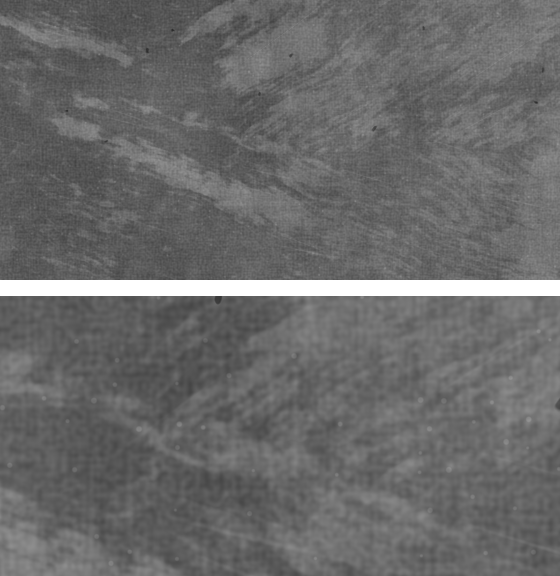
Top, the full canvas; bottom, a detail of the centre.
Give the GLSL for this texture, as a WebGL 2 fragment shader.

```glsl
#version 300 es
precision highp float;

uniform vec2 u_resolution;
out vec4 fragColor;

// Tones
const float GROUND = 0.350;
const float RIGHT_LIFT = 0.036;
const float PAINT_LEFT = 0.110;
const float PAINT_RIGHT = 0.076;
const float CLOUD = 0.062;
const float MOTTLE = 0.026;
const float GRAIN = 0.064;
const float WEAVE = 0.036;
const float SCRATCH = 0.042;

// Brushwork
const float FALL_ANGLE = -0.40;
const float RISE_ANGLE = 0.58;
const float EDGE = 0.36;
const float BARE = -0.50;
const float COVERED = -0.02;

const float TAU = 6.2831853;

vec2 hash2(vec2 p) {
    vec3 q = fract(p.xyx * vec3(0.1031, 0.1030, 0.0973));
    q += dot(q, q.yzx + 33.33);
    return fract((q.xx + q.yz) * q.zy);
}

float cornerSlope(vec2 cell, vec2 offset) {
    float a = TAU * hash2(cell).x;
    return dot(vec2(cos(a), sin(a)), offset);
}

float gradientNoise(vec2 p) {
    vec2 i = floor(p), f = p - i;
    vec2 u = f * f * f * (f * (f * 6.0 - 15.0) + 10.0);
    vec2 e = vec2(1.0, 0.0);
    return mix(mix(cornerSlope(i, f), cornerSlope(i + e, f - e), u.x),
               mix(cornerSlope(i + e.yx, f - e.yx), cornerSlope(i + 1.0, f - 1.0), u.x), u.y);
}

float fbm(vec2 p) {
    float sum = 0.0, gain = 1.0;
    for (int i = 0; i < 4; i++) {
        sum += gain * gradientNoise(p);
        p = p * 2.03 + 17.7;
        gain *= 0.5;
    }
    return sum;
}

// Coordinates along and across a direction
vec2 alongAcross(vec2 p, float angle) {
    vec2 d = vec2(cos(angle), sin(angle));
    return vec2(dot(p, d), dot(p, vec2(-d.y, d.x)));
}

// Soft weight of one broad sweep of the brush
float sweep(vec2 p, vec2 a, vec2 b, float width) {
    vec2 ab = b - a;
    float t = clamp(dot(p - a, ab) / dot(ab, ab), 0.0, 1.0);
    return 1.0 - smoothstep(0.2, 1.6, length(p - a - ab * t) / width);
}

// Broken paint coverage, streaked by bristles and flaked by wear
float dryBrush(vec2 p, float angle, float bias) {
    vec2 q = alongAcross(p, angle) + 31.0;
    q.y += 0.07 * gradientNoise(q * 2.2) + 0.012 * gradientNoise(q * 9.0);
    float patches = 0.8 * fbm(q * vec2(2.0, 5.0));
    float bristles = 0.65 * gradientNoise(q * vec2(11.0, 75.0))
                   + 0.45 * gradientNoise(q * vec2(5.0, 30.0));
    float flakes = 0.55 * fbm(p * 24.0 + 5.0);
    return smoothstep(-EDGE, EDGE, bias + patches + bristles + flakes);
}

// Sparse thin lines, each fading in and out along its length
float scratches(vec2 p, float angle) {
    vec2 s = alongAcross(p, angle) + 12.0;
    float line = 1.0 - smoothstep(0.0, 0.075, abs(gradientNoise(s * vec2(1.4, 20.0))));
    return line * smoothstep(0.0, 0.4, gradientNoise(s * vec2(3.0, 8.0) + 8.0));
}

// One jittered dot per grid cell, kept with the given chance
float dots(vec2 p, float density, float radius, float chance) {
    vec2 cell = floor(p * density);
    vec2 pick = hash2(cell + 71.0);
    vec2 center = (cell + 0.5 + 0.6 * (hash2(cell + 9.0) - 0.5)) / density;
    float r = radius * mix(0.6, 1.3, pick.y);
    float soft = max(1.0 / u_resolution.y, 0.3 * r);
    return step(pick.x, chance) * (1.0 - smoothstep(r - soft, r + soft, length(p - center)));
}

void main() {
    vec2 p = gl_FragCoord.xy / u_resolution.y;
    vec2 w = p + 0.035 * vec2(fbm(p * 5.0), fbm(p * 5.0 + 40.0));

    // Zones: worn left, painted right, rising strokes above
    float right = smoothstep(0.75, 1.25, w.x);
    float rising = smoothstep(0.65, 1.0, w.x) * smoothstep(0.38, 0.55, w.y);

    // Broad sweeps that fall or rise to the right
    float falls = sweep(w, vec2(0.45, 0.47), vec2(1.02, 0.22), 0.060)
                + sweep(w, vec2(0.25, 0.55), vec2(0.33, 0.53), 0.050) * 1.1
                + sweep(w, vec2(0.28, 0.67), vec2(1.00, 0.47), 0.026) * 0.75
                + sweep(w, vec2(0.00, 0.93), vec2(0.46, 0.80), 0.024) * 0.8
                + sweep(w, vec2(2.02, 0.50), vec2(1.94, 0.08), 0.130) * 0.8;
    float rises = sweep(w, vec2(0.50, 0.80), vec2(0.88, 0.98), 0.035) * 0.9
                + sweep(w, vec2(0.82, 0.75), vec2(1.10, 0.87), 0.070)
                + sweep(w, vec2(1.12, 0.45), vec2(1.42, 0.55), 0.050) * 0.7;
    float fallBias = mix(BARE, COVERED, right) - 0.7 * rising + 0.9 * falls;
    float riseBias = COVERED - 0.9 * (1.0 - rising) + 0.9 * rises;
    float paint = max(dryBrush(p, FALL_ANGLE, fallBias), dryBrush(p, RISE_ANGLE, riseBias));

    // Ground and paint, thicker where the sweeps lie
    float tone = GROUND + RIGHT_LIFT * right + CLOUD * fbm(p * 2.6 + 3.0);
    tone += MOTTLE * fbm(p * 13.0 + 60.0);
    tone -= 0.02 * smoothstep(0.6, 1.0, p.y) * (1.0 - right);
    float thickness = 0.92 + 0.5 * fbm(p * 8.0) + 0.25 * min(falls + rises, 1.0);
    tone += paint * mix(PAINT_LEFT, PAINT_RIGHT, right) * thickness;

    // Upright smears and thin scratches
    float smear = gradientNoise(alongAcross(p, 1.4) * vec2(4.0, 13.0));
    tone += 0.05 * smoothstep(0.22, 0.6, smear) * (1.0 - right);
    tone += SCRATCH * mix(scratches(p, -0.30), scratches(p, RISE_ANGLE), 0.8 * rising);

    // Cloth weave and grain
    tone += WEAVE * (gradientNoise(p * vec2(135.0, 18.0)) + gradientNoise(p * vec2(18.0, 135.0)));
    tone += 0.02 * gradientNoise(p * vec2(1.5, 45.0)) + GRAIN * gradientNoise(p * 112.0 + 0.37);

    // Pale specks and dark pits
    tone += 0.08 * dots(p, 38.0, 0.0026, 0.16);
    tone -= 0.17 * dots(w + 0.004 * gradientNoise(p * 90.0), 7.0, 0.0055, 0.12);

    fragColor = vec4(vec3(tone), 1.0);
}
```
